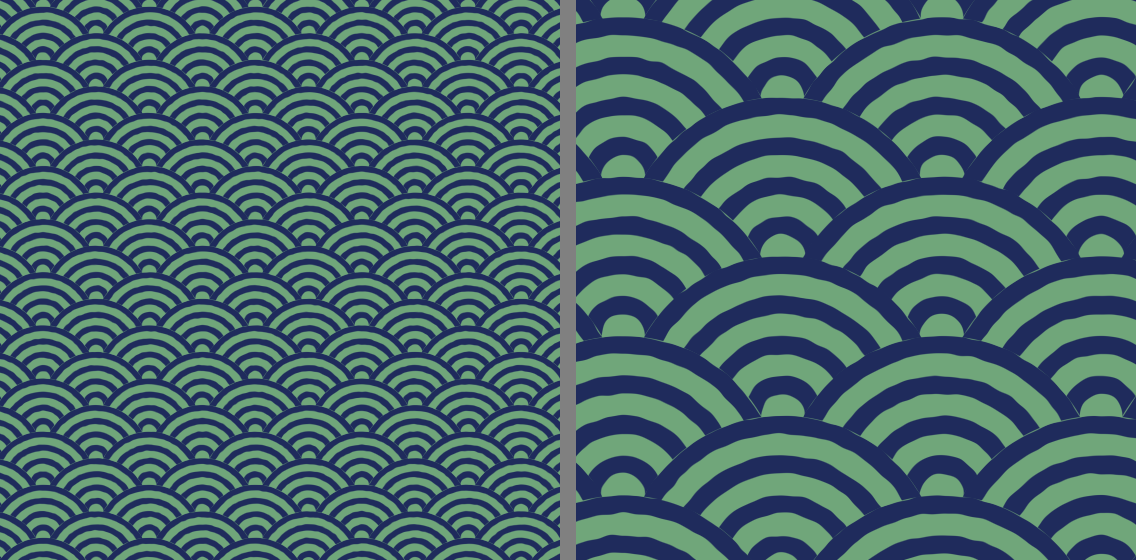
Left, the full canvas; right, a detail of the centre.
This pattern is drawn by a Shadertoy shader. Its source:

```glsl
const vec3 NAVY = vec3(0.12, 0.17, 0.36);
const vec3 GREEN = vec3(0.44, 0.65, 0.48);

const float FAN_RADIUS = 0.09486;            // fans in one row touch side by side
const vec2 FIRST_CENTER = vec2(0.0768, 0.0398);
const float RING_COUNT = 4.0;
const float GREEN_SHARE = 0.55;              // green part of each ring
const float WOBBLE = 0.0007;                 // roughness of the printed edges
const float WOBBLE_FREQUENCY = 130.0;

float hash(vec2 p) {
    vec3 q = fract(vec3(p.xyx) * 0.1031);
    q += dot(q, q.yzx + 33.33);
    return fract((q.x + q.y) * q.z);
}

float valueNoise(vec2 p) {
    vec2 cell = floor(p);
    vec2 f = fract(p);
    f = f * f * (3.0 - 2.0 * f);
    float low = mix(hash(cell), hash(cell + vec2(1.0, 0.0)), f.x);
    float high = mix(hash(cell + vec2(0.0, 1.0)), hash(cell + vec2(1.0)), f.x);
    return mix(low, high, f.y);
}

// Coverage of the region where the signed distance is negative
float fill(float dist, float softness) {
    return 1.0 - smoothstep(-softness, softness, dist);
}

// Offset from the nearest fan center in a row; odd rows shift by half a fan
vec2 fanOffset(vec2 p, float row, float radius) {
    float width = 2.0 * radius;
    float x = p.x - mod(row, 2.0) * radius;
    return vec2(x - width * round(x / width), p.y - row * 0.5 * radius);
}

// Concentric green rings on navy, with a solid green core
vec3 ringColor(float r, float radius, float softness) {
    float band = radius / RING_COUNT;
    float halfGreen = 0.5 * GREEN_SHARE;
    float t = max(r / band, halfGreen);
    float dist = abs(fract(t - halfGreen + 0.5) - 0.5) - halfGreen;
    return mix(NAVY, GREEN, fill(dist * band, softness));
}

// Paint overlapping rows from back to front
vec3 waveFans(vec2 p, float radius, float wobble, float softness) {
    float baseRow = floor(p.y / (0.5 * radius));
    vec3 color = NAVY;
    for (int i = 1; i >= -2; i--) {
        float r = length(fanOffset(p, baseRow + float(i), radius));
        vec3 fan = ringColor(r + wobble, radius, softness);
        color = mix(color, fan, fill(r - radius, softness));
    }
    return color;
}

void mainImage(out vec4 fragColor, in vec2 fragCoord) {
    vec2 uv = fragCoord / iResolution.y;
    float softness = 0.8 / iResolution.y;
    float wobble = WOBBLE * (2.0 * valueNoise(uv * WOBBLE_FREQUENCY) - 1.0);
    vec3 color = waveFans(uv - FIRST_CENTER, FAN_RADIUS, wobble, softness);
    fragColor = vec4(color, 1.0);
}
```
